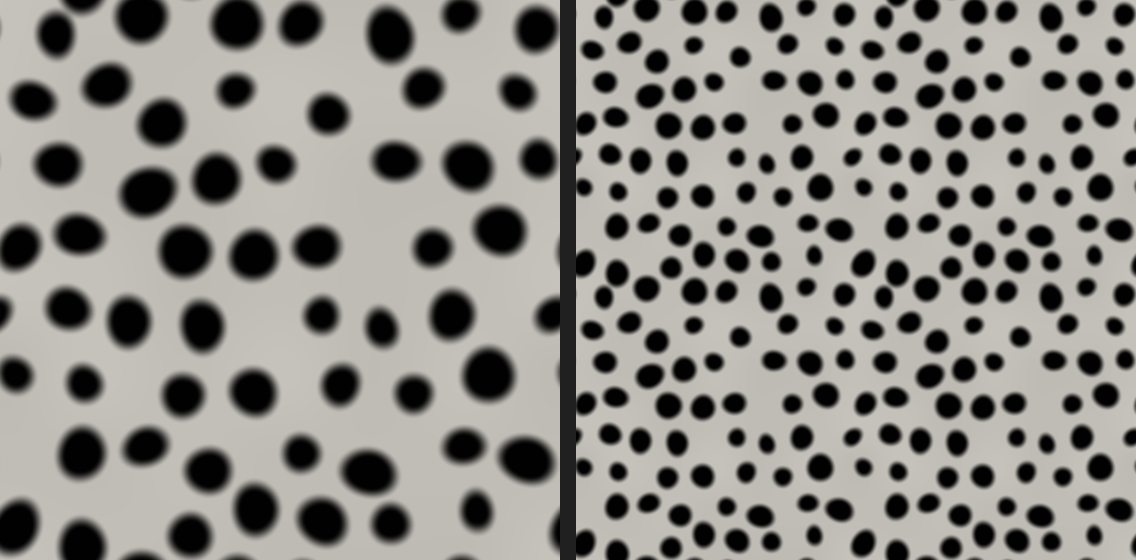
Left, the tile; right, the same tile 2 across and 2 down.
This pattern is drawn by a Shadertoy shader. Its source:

```glsl
// Soft-edged black oval spots scattered evenly over warm pale grey, tiling seamlessly.

const vec2  GRID       = vec2(7.0, 8.0);   // spots per tile; an even row count lets the stagger wrap
const float STAGGER    = 0.25;             // sideways row shift, in cells
const float JITTER     = 0.62;             // full random spread of a spot, in cells
const float SPACING    = 0.125;            // spots nearer than this push each other apart
const float RADIUS_MIN = 0.0295;
const float RADIUS_MAX = 0.0465;
const float STRETCH    = 0.13;             // greatest lengthening of an oval
const float WOBBLE     = 0.018;            // slight unevenness of the outline
const float SOFTNESS   = 0.013;            // half width of the blurred edge
const float CLOUD_GRID = 6.0;              // repeats of the background clouding
const float CLOUD_GAIN = 0.045;
const vec3  PAPER      = vec3(0.757, 0.747, 0.718);
const vec3  INK        = vec3(0.006, 0.005, 0.005);

// Integer hash: three values in 0..1 per lattice point and seed
vec3 hash3(vec2 p, uint seed) {
    uvec3 v = uvec3(uvec2(p), seed) * 1664525u + 1013904223u;
    v.x += v.y * v.z; v.y += v.z * v.x; v.z += v.x * v.y;
    v ^= v >> 16u;
    v.x += v.y * v.z; v.y += v.z * v.x; v.z += v.x * v.y;
    return vec3(v >> 8u) / 16777216.0;
}

// Staggered, jittered point of a cell, in canvas units
vec2 rawSite(vec2 cell) {
    float shift = mod(cell.y, 2.0) < 0.5 ? -STAGGER : STAGGER;
    vec2 jitter = (hash3(mod(cell, GRID), 1u).xy - 0.5) * JITTER;
    return (cell + 0.5 + vec2(shift, 0.0) + jitter) / GRID;
}

// Point pushed away from close neighbours
vec2 relaxedSite(vec2 cell) {
    vec2 site = rawSite(cell);
    vec2 push = vec2(0.0);
    for (int j = -1; j <= 1; j++)
    for (int i = -1; i <= 1; i++) {
        if (i == 0 && j == 0) continue;
        vec2 away = site - rawSite(cell + vec2(i, j));
        float gap = max(length(away), 1e-4);
        push += away / gap * 0.5 * max(SPACING - gap, 0.0);
    }
    return site + push;
}

// Approximate signed distance to the oval of a cell
float spotDistance(vec2 uv, vec2 cell) {
    vec3 rnd = hash3(mod(cell, GRID), 2u);
    float radius = mix(RADIUS_MIN, RADIUS_MAX, rnd.x);
    float turn = rnd.y * 3.14159;
    float stretch = 1.0 + STRETCH * rnd.z;
    vec2 q = uv - relaxedSite(cell);
    q = mat2(cos(turn), -sin(turn), sin(turn), cos(turn)) * q;
    q *= vec2(1.0 / stretch, stretch);
    float angle = atan(q.y, q.x + 1e-6);
    return length(q) - radius * (1.0 + WOBBLE * cos(3.0 * angle + 6.28318 * rnd.x));
}

// Smooth value noise that wraps at the tile edge
float cloud(vec2 uv) {
    vec2 p = uv * CLOUD_GRID;
    vec2 c = floor(p);
    vec2 f = smoothstep(0.0, 1.0, p - c);
    float a = hash3(mod(c, CLOUD_GRID), 3u).x;
    float b = hash3(mod(c + vec2(1, 0), CLOUD_GRID), 3u).x;
    float d = hash3(mod(c + vec2(0, 1), CLOUD_GRID), 3u).x;
    float e = hash3(mod(c + vec2(1, 1), CLOUD_GRID), 3u).x;
    return mix(mix(a, b, f.x), mix(d, e, f.x), f.y);
}

void mainImage(out vec4 fragColor, in vec2 fragCoord) {
    vec2 uv = fragCoord / iResolution.xy;
    vec2 home = floor(uv * GRID);

    // Blurred spots darken the ground
    float light = 1.0;
    for (int j = -1; j <= 1; j++)
    for (int i = -1; i <= 1; i++) {
        float dist = spotDistance(uv, home + vec2(i, j));
        light *= smoothstep(-SOFTNESS, SOFTNESS, dist);
    }

    // Faint clouding of the ground
    vec3 ground = PAPER * (1.0 + CLOUD_GAIN * (cloud(uv) - 0.5));
    fragColor = vec4(mix(INK, ground, light), 1.0);
}
```
